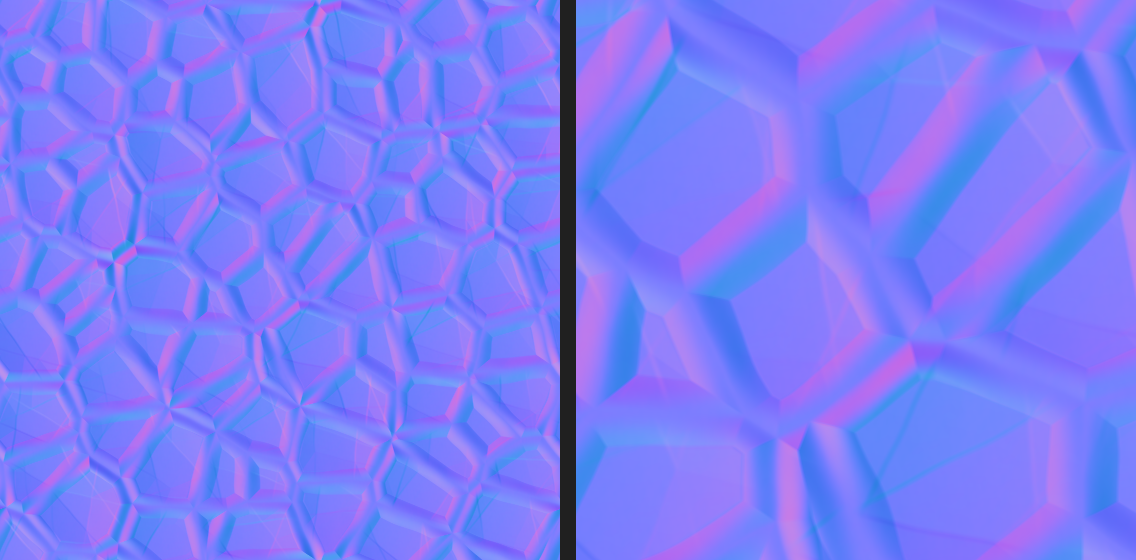
Left: the whole. Right: its middle third, enlarged.
Reproduce this texture map procedurally as a WebGL 1 fragment shader.

```glsl
precision highp float;
// Tangent-space normal map of irregular chiselled stones set in soft mortar.
// A wrapping weighted Voronoi diagram gives the stones; random planes cut
// facets and ledges into them, and height differences give the normal.

uniform vec2 u_resolution;

const float TAU = 6.2831853;
const float CELLS = 9.0;

vec3 hash3(vec2 cell, float seed) {
  vec2 c = mod(cell, CELLS);
  vec3 k = vec3(dot(c, vec2(12.71, 31.17)), dot(c, vec2(26.95, 18.33)), dot(c, vec2(41.93, 37.19)));
  return fract(sin(k + seed * 7.31) * 4375.85);
}

// Layered, folded sines with whole frequencies, so they wrap; about -1 to 1.
float waves(vec2 uv, float freq) {
  float sum = 0.0;
  for (int i = 0; i < 4; i++) {
    float a = float(i) * 2.4 + 0.5;
    vec2 k = floor(freq * (1.0 + 0.35 * float(i)) * vec2(cos(a), sin(a)) + 0.5);
    sum += sin(TAU * dot(k, uv) + a * 3.0 + 1.3 * sum) * 0.4;
  }
  return sum;
}

// xy: offset to the site, z: its weighted squared distance.
vec3 site(vec2 cell, vec2 p) {
  vec3 h = hash3(cell, 0.0);
  vec2 r = cell + h.xy - p;
  return vec3(r, dot(r, r) - 0.32 * h.z);
}

// Facets and thin ledges cut by random planes around the stone's centre.
float chiselling(vec2 r, vec2 cell, float wear) {
  float facet = 0.0, ledges = 0.0;
  for (int i = 0; i < 5; i++) {
    vec3 h = hash3(cell, float(i) + 1.0);
    float a = TAU * (float(i) + h.x) / 5.0;
    float beyond = dot(r, vec2(cos(a), sin(a))) - mix(0.16, 0.46, h.y);
    facet = max(facet, beyond * mix(0.04, 0.2, h.z));
    ledges += smoothstep(-0.02, 0.02, beyond) * 0.01 * h.z * wear;
  }
  return facet + ledges;
}

float height(vec2 uv) {
  vec2 p = uv * CELLS;
  p += 0.009 * vec2(waves(uv, 9.0), waves(uv.yx, 8.0));
  vec2 base = floor(p), cell = base;
  vec3 own = vec3(0.0, 0.0, 9.0);
  for (int j = -2; j <= 2; j++) {
    for (int i = -2; i <= 2; i++) {
      vec2 c = base + vec2(i, j);
      vec3 s = site(c, p);
      if (s.z < own.z) { own = s; cell = c; }
    }
  }

  // Distance to the nearest border of the stone.
  float edge = 1.0;
  for (int j = -2; j <= 2; j++) {
    for (int i = -2; i <= 2; i++) {
      vec3 s = site(base + vec2(i, j), p);
      float gap = length(s.xy - own.xy);
      if (gap > 0.001) edge = min(edge, (s.z - own.z) / (2.0 * gap));
    }
  }

  // The mortar rises softly to a firmer rim; the top is domed and tilted.
  float patchy = waves(uv, 4.0);
  float rise = clamp(edge / (0.19 + 0.025 * patchy), 0.0, 1.0);
  vec2 r = -own.xy;
  vec2 tilt = 0.1 * (hash3(cell, 9.0).xy - 0.5);
  float top = dot(r, tilt) - 0.12 * dot(r, r);
  top -= chiselling(r, cell, 0.75 + 0.5 * patchy);
  float grain = 0.0003 * waves(uv, 38.0) + 0.0001 * waves(uv.yx, 85.0);
  float wall = rise * rise * (2.2 - 1.2 * rise);
  return 0.085 * wall + top * smoothstep(0.0, 0.19, edge) + grain;
}

void main() {
  vec2 uv = gl_FragCoord.xy / u_resolution;
  vec2 e = vec2(0.0012, 0.0);
  vec2 slope = vec2(height(uv + e.xy) - height(uv - e.xy),
                    height(uv + e.yx) - height(uv - e.yx)) / (2.0 * e.x * CELLS);

  // Red leans toward the lower right, green is much gentler.
  vec2 leaned = vec2(0.95 * slope.x - 0.22 * slope.y, 0.33 * slope.y);
  vec3 n = normalize(vec3(-leaned, 1.0));
  gl_FragColor = vec4(0.5 + 0.5 * n - vec3(0.012, 0.006, 0.005), 1.0);
}
```
